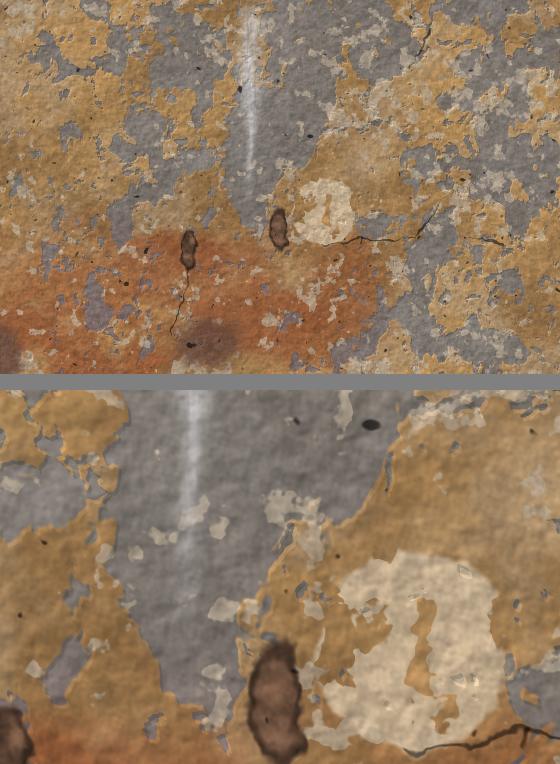
Top: the whole. Bottom: its middle third, enlarged.
A WebGL 2 fragment shader for this texture:

```glsl
#version 300 es
precision highp float;
// A weathered plaster wall: ochre paint flaking off a blue-grey coat, with rusty
// damp near the ground, a chalky run, a cream patch, cracks, hollows and pits.
// Layers are thresholded fractal noise, biased by soft blobs and lit as relief.
uniform vec2 u_resolution;
out vec4 outColor;

float hash(vec2 p) {
    return fract(sin(dot(p, vec2(127.1, 311.7))) * 43758.5453);
}

float noise(vec2 p) {
    vec2 i = floor(p), f = fract(p);
    f = f * f * (3.0 - 2.0 * f);
    return mix(mix(hash(i), hash(i + vec2(1, 0)), f.x),
               mix(hash(i + vec2(0, 1)), hash(i + vec2(1, 1)), f.x), f.y);
}

float fbm(vec2 p, int octaves) {
    float sum = 0.0, amp = 0.5, total = 0.0;
    for (int i = 0; i < octaves; i++) {
        sum += amp * noise(p);
        total += amp;
        amp *= 0.55;
        p = mat2(1.6, 1.2, -1.2, 1.6) * p + 17.3;
    }
    return sum / total;
}

float blob(vec2 p, vec2 center, vec2 radius) {
    vec2 q = (p - center) / radius;
    return exp(-dot(q, q));
}

float segment(vec2 p, vec2 a, vec2 b) {
    vec2 d = b - a;
    return length(p - a - d * clamp(dot(p - a, d) / dot(d, d), 0.0, 1.0));
}

// Where the ochre coat has come off
float flaking(vec2 p) {
    float region = fbm(p * vec2(3.6, 2.8) + 4.0, 3) - 0.5;
    float worn = 0.16 * blob(p, vec2(0.45, 0.83), vec2(0.10, 0.14))
               + 0.22 * blob(p, vec2(0.84, 0.84), vec2(0.12, 0.13))
               + 0.15 * blob(p, vec2(0.07, 0.70), vec2(0.10, 0.12))
               + 0.16 * blob(p, vec2(1.32, 0.60), vec2(0.13, 0.18))
               + 0.16 * blob(p, vec2(1.35, 0.08), vec2(0.22, 0.05))
               + 0.34 * blob(p, vec2(0.665, 0.50), vec2(0.04, 0.17))
               - 0.12 * blob(p, vec2(1.08, 0.30), vec2(0.22, 0.16));
    vec2 warped = p + 0.025 * vec2(noise(p * 22.0), noise(p * 22.0 + 40.0));
    float large = fbm(warped * vec2(15.0, 12.0), 5) + 0.55 * region + worn - 0.61;
    float small = fbm(warped * 42.0 + 9.0, 4) + 0.35 * region + 0.4 * worn - 0.69;
    return smoothstep(-0.012, 0.02, max(large, small));
}

float relief(vec2 p) {
    return fbm(p * 62.0, 3) + 0.7 * fbm(p * 24.0 + 5.0, 2);
}

void main() {
    vec2 p = gl_FragCoord.xy / u_resolution.y;
    vec2 toLight = vec2(-0.0025, 0.0035);
    float cloud = fbm(p * 5.0 + 20.0, 4);
    float grain = fbm(p * 95.0, 3);
    vec2 rough = p + 0.035 * (vec2(fbm(p * 24.0, 4), fbm(p * 24.0 + 31.0, 4)) - 0.5);

    // Ochre coat, bleached and dirtied in clouds
    vec3 ochre = mix(vec3(0.55, 0.42, 0.27), vec3(0.69, 0.54, 0.35), smoothstep(0.25, 0.65, cloud));
    float bleached = smoothstep(0.45, 0.75, fbm(p * 7.0 + 60.0, 5));
    ochre = mix(ochre, vec3(0.66, 0.57, 0.46), 0.6 * bleached);

    // Rusty damp rising from the ground
    float damp = smoothstep(0.42, 0.22, p.y + 0.35 * (cloud - 0.5)) * smoothstep(1.15, 0.75, p.x + 0.3 * (cloud - 0.5));
    float rust = damp * smoothstep(0.32, 0.62, fbm(p * vec2(5.0, 7.0) + 80.0, 5));
    rust = max(rust, 0.8 * blob(rough, vec2(0.88, 0.21), vec2(0.07, 0.13)));
    rust = max(rust, 0.8 * blob(rough, vec2(0.18, 0.26), vec2(0.22, 0.08)));
    ochre = mix(ochre, vec3(0.56, 0.33, 0.20), 0.85 * rust);

    // Blue-grey undercoat
    float bare = flaking(p);
    vec3 undercoat = mix(vec3(0.41, 0.39, 0.37), vec3(0.53, 0.51, 0.50), fbm(p * vec2(16.0, 9.0), 4));
    undercoat = mix(undercoat, vec3(0.46, 0.38, 0.39), 0.6 * damp);
    vec3 color = mix(ochre, undercoat, bare * 0.92);

    // Pale scabs and the cream patch
    float pale = fbm(p * 36.0 + 70.0, 4) + 0.35 * (fbm(p * 4.0 + 11.0, 3) - 0.5)
               + 0.09 * blob(p, vec2(1.0, 0.65), vec2(0.12, 0.14));
    color = mix(color, vec3(0.70, 0.64, 0.56), 0.75 * smoothstep(0.64, 0.70, pale));
    float patchEdge = length((rough - vec2(0.865, 0.435)) / vec2(0.085, 0.088));
    float cream = smoothstep(1.04, 0.94, patchEdge) * smoothstep(0.59, 0.56, fbm(rough * 24.0 + 3.0, 4));
    color = mix(color, vec3(0.76, 0.68, 0.57), 0.9 * cream);

    // Chalky run with vertical streaks
    float runX = p.x - 0.665 - 0.015 * (noise(vec2(p.y * 6.0, 2.0)) - 0.5);
    float runWidth = 0.010 + 0.022 * blob(vec2(p.y), vec2(0.84), vec2(0.2));
    float run = exp(-runX * runX / (runWidth * runWidth)) * smoothstep(0.38, 0.75, p.y) * smoothstep(1.0, 0.96, p.y);
    run *= 0.35 + 1.0 * fbm(vec2(p.x * 110.0, p.y * 9.0), 4);
    color = mix(color, vec3(0.74, 0.73, 0.73), clamp(run, 0.0, 0.85));

    // Dark soil stains along the base
    float soil = blob(rough, vec2(0.56, 0.08), vec2(0.10, 0.08)) + blob(rough, vec2(0.0, 0.05), vec2(0.07, 0.09));
    color = mix(color, vec3(0.40, 0.28, 0.23), 0.85 * smoothstep(0.25, 0.7, soil + 0.5 * (grain - 0.5)));

    // Relief of the plaster and lips of the flakes
    color *= 1.0 + 0.50 * (relief(p) - relief(p + toLight)) + 0.28 * (grain - 0.5);
    color *= 1.0 + 0.15 * (flaking(p + toLight) - bare);

    // Hollows, shaded on the side towards the light
    float hollow = min(length((rough - vec2(0.745, 0.385)) / vec2(0.026, 0.055)),
                       length((rough - vec2(0.510, 0.335)) / vec2(0.020, 0.058)));
    vec3 earth = vec3(0.42, 0.31, 0.24) * (0.45 + 1.0 * fbm(p * 70.0, 3));
    color = mix(color, earth, smoothstep(1.08, 0.92, hollow));
    color *= 1.0 - 0.35 * smoothstep(0.22, 0.0, abs(hollow - 0.9));

    // Cracks
    float crack = min(segment(rough, vec2(0.86, 0.35), vec2(1.11, 0.365)), segment(rough, vec2(1.11, 0.365), vec2(1.21, 0.49)));
    crack = min(crack, segment(rough, vec2(1.24, 0.37), vec2(1.34, 0.345)));
    crack = min(crack, segment(rough, vec2(1.10, 0.82), vec2(1.15, 0.92)));
    crack = min(crack, segment(rough, vec2(0.51, 0.29), vec2(0.46, 0.10)));
    float crackWidth = 0.0045 * noise(p * 28.0);
    color *= 1.0 - 0.5 * smoothstep(crackWidth + 0.0015, crackWidth - 0.0015, crack);

    // Scattered pits, one per chosen cell
    for (int i = 0; i < 2; i++) {
        float scale = 7.0 + 11.0 * float(i);
        vec2 cell = floor(p * scale);
        vec2 center = (cell + 0.2 + 0.6 * vec2(hash(cell + 3.0), hash(cell + 8.0))) / scale;
        float radius = (0.02 + 0.04 * hash(cell + 5.0)) / scale;
        float pit = smoothstep(radius + 0.002, radius - 0.002, length(rough - center));
        color *= 1.0 - 0.6 * pit * step(0.78, hash(cell + 13.0));
    }
    outColor = vec4(clamp(color, 0.0, 1.0), 1.0);
}
```
